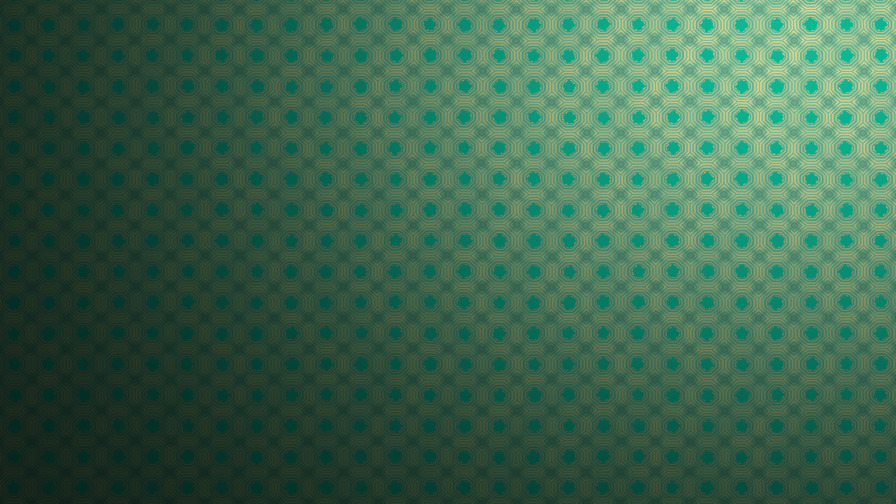
This pattern is drawn by a Shadertoy shader. Its source:

```glsl
// Uneven stretch of the cloth, in cells
vec2 weaveDrift(vec2 p) {
    return 0.014 * sin(p.yx * vec2(1.3, 0.9) + 1.7 * sin(p * 0.43))
         + 0.012 * sin(p * vec2(2.9, 3.7) + p.yx);
}

float cellHash(vec2 id) {
    return fract(sin(dot(id, vec2(41.3, 289.1))) * 4375.5);
}

// Distance from the tile centre in octagonal steps with long slanted sides
float octagon(vec2 a) {
    return max(max(a.x, a.y), 0.76 * (a.x + a.y));
}

// Ragged, slightly pointed medallion with a different outline in each tile
float medallion(vec2 q, float seed) {
    q *= vec2(1.0, 0.89);
    float angle = atan(q.y, q.x);
    float ragged = 0.016 * sin(angle * 5.0 + seed * 6.28)
                 + 0.012 * sin(angle * 9.0 - seed * 23.0);
    float body = mix(length(q), abs(q.x) + abs(q.y), 0.3);
    return body - 0.19 - 0.02 * (seed - 0.5) - ragged;
}

void mainImage(out vec4 fragColor, in vec2 fragCoord) {
    vec2 uv = fragCoord / iResolution.xy;
    vec2 grid = uv * vec2(25.85, 16.33) + vec2(0.09, -0.03);
    grid += weaveDrift(grid);
    vec2 q = fract(grid) - 0.5;
    vec2 a = abs(q);
    float seed = cellHash(floor(grid));
    float pixel = 25.85 / iResolution.x;

    // Fine concentric threads with a slight ripple
    float ripple = 0.008 * sin(a.x * 25.0) * sin(a.y * 25.0);
    float rings = abs(fract((octagon(a) + ripple) * 11.0) - 0.5);
    float threads = smoothstep(-5.5 * pixel, 5.5 * pixel, rings - 0.25);

    // Gilded bars between tiles, thinner gilding along the diagonals
    float far = max(a.x, a.y);
    float near = min(a.x, a.y);
    float bar = smoothstep(0.30, 0.42, far) * (1.0 - smoothstep(0.20, 0.36, near));
    float corner = smoothstep(0.26, 0.46, near);
    float cross = (1.0 - smoothstep(0.02, 0.10, far - near)) * smoothstep(0.2, 0.35, near);
    float gilt = mix(0.08 + threads * 0.58, 0.38 + 0.55 * threads, bar);
    gilt *= 1.0 - 0.25 * corner - 0.3 * cross;
    gilt *= 0.9 + 0.1 * sin(grid.x * 2.3 + 2.0 * sin(grid.y * 1.1));

    float dotMask = 1.0 - smoothstep(-pixel, pixel, medallion(q, seed));
    gilt *= 1.0 - dotMask;

    vec3 color = mix(vec3(0.22, 0.56, 0.46), vec3(0.50, 0.65, 0.42), gilt);
    color = mix(color, vec3(0.04, 0.62, 0.50), dotMask);
    color *= 1.0 - 0.08 * corner;

    // Warm light from the upper right
    vec2 toLight = (uv - vec2(0.89, 0.94)) * vec2(1.51, 1.15);
    float glow = exp(-1.1 * dot(toLight, toLight));
    color *= 0.20 + 0.97 * glow;
    color += vec3(0.28, 0.10, 0.11) * glow * glow * (0.7 * gilt + 0.35 * (1.0 - dotMask));

    fragColor = vec4(color, 1.0);
}
```
